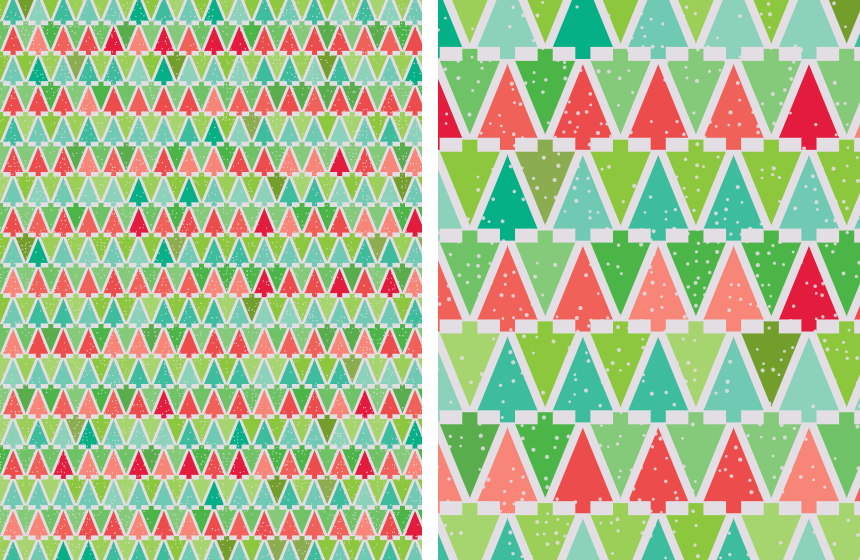
Left, the full canvas; right, a detail of the centre.
This pattern is drawn by a Shadertoy shader. Its source:

```glsl
// Interlocking rows of upright and upside-down speckled fir trees on pale grey.
#define COLUMN 0.04486              // column pitch, in canvas heights
#define ORIGIN vec2(0.0234, 0.0451) // first tree axis and first row top
#define ROW 1.2055                  // row pitch, in columns (as are all below)
#define BODY 1.02                   // row part filled by foliage
#define TREE_HEIGHT 0.975
#define TREE_HALF 0.398
#define TRUNK_HALF 0.1
#define TRUNK_LENGTH 0.16
#define SPECKLE_GRID 7.0            // speckle cells per column
#define SPECKLE_RADIUS 0.17         // in speckle cells
#define GROUND vec3(0.89, 0.87, 0.89)

float hash(vec2 p) {
    vec3 q = fract(p.xyx * vec3(0.1031, 0.1030, 0.0973));
    q += dot(q, q.yzx + 33.33);
    return fract((q.x + q.y) * q.z);
}

// Signed distance to a fir: foliage stands on y = 0, trunk hangs below
float firDistance(vec2 p) {
    p.x = abs(p.x);
    vec2 slope = normalize(vec2(TREE_HEIGHT, TREE_HALF));
    float foliage = max(dot(p - vec2(TREE_HALF, 0.0), slope), -p.y);
    float trunk = max(p.x - TRUNK_HALF, max(-p.y - TRUNK_LENGTH, p.y - 0.1));
    return min(foliage, trunk);
}

// Weighted choice: two common shades, one less common, one rare
vec3 pickShade(float h, vec3 a, vec3 b, vec3 c, vec3 d) {
    return h < 0.36 ? a : h < 0.66 ? b : h < 0.89 ? c : d;
}

vec3 uprightShade(float h, bool redRow) {
    if (redRow)
        return pickShade(h, vec3(0.93, 0.30, 0.30), vec3(0.94, 0.38, 0.35),
                            vec3(0.97, 0.52, 0.47), vec3(0.89, 0.11, 0.24));
    return pickShade(h, vec3(0.44, 0.79, 0.70), vec3(0.24, 0.74, 0.62),
                        vec3(0.55, 0.82, 0.73), vec3(0.02, 0.69, 0.53));
}

vec3 invertedShade(float h, bool redRow) {
    if (redRow)
        return pickShade(h, vec3(0.52, 0.79, 0.48), vec3(0.44, 0.76, 0.40),
                            vec3(0.30, 0.71, 0.28), vec3(0.35, 0.68, 0.30));
    return pickShade(h, vec3(0.55, 0.78, 0.24), vec3(0.61, 0.81, 0.34),
                        vec3(0.65, 0.83, 0.43), mix(vec3(0.55, 0.68, 0.31),
                        vec3(0.45, 0.62, 0.17), step(0.945, h)));
}

// Jittered round flecks; density is the chance that a cell holds one
float speckles(vec2 p, float density, float pixel) {
    vec2 g = p * SPECKLE_GRID;
    vec2 id = floor(g) + 60.0;
    vec2 centre = 0.2 + 0.6 * vec2(hash(id), hash(id + 71.3));
    float radius = SPECKLE_RADIUS * mix(0.7, 1.15, hash(id + 19.7));
    float d = (length(fract(g) - centre) - radius) / SPECKLE_GRID;
    return step(hash(id + 37.1), density) * clamp(0.5 - d / pixel, 0.0, 1.0);
}

void mainImage(out vec4 fragColor, in vec2 fragCoord) {
    // Column units, with y measured downward from the top
    vec2 canvas = vec2(fragCoord.x, iResolution.y - fragCoord.y) / iResolution.y;
    vec2 p = (canvas - ORIGIN) / COLUMN;
    float pixel = 1.0 / (iResolution.y * COLUMN);
    float row = floor(p.y / ROW);
    float down = p.y - row * ROW;
    vec3 color = GROUND;

    for (int k = 0; k < 2; k++) {
        bool inverted = k == 1;
        float shift = inverted ? 0.5 : 0.0;
        float column = floor(p.x - shift + 0.5);
        vec2 local = vec2(p.x - shift - column, BODY - down);
        float treeRow = row;

        // Upside-down trunks reach into the strip of the row above
        if (inverted) {
            float intoStrip = step(BODY, down);
            treeRow += intoStrip;
            local.y = down - intoStrip * ROW;
        }

        vec2 id = vec2(column + 40.0, treeRow + 20.0 + 50.0 * float(k));
        bool redRow = mod(treeRow, 2.0) < 0.5;
        float h = hash(id);
        vec3 shade = inverted ? invertedShade(h, redRow) : uprightShade(h, redRow);

        // Each tree has its own amount of flecks
        float density = mix(0.08, 0.55, hash(id + 11.9));
        shade = mix(shade, GROUND, 0.85 * speckles(p, density, pixel));
        float cover = clamp(0.5 - firDistance(local) / pixel, 0.0, 1.0);
        color = mix(color, shade, cover);
    }
    fragColor = vec4(color, 1.0);
}
```
